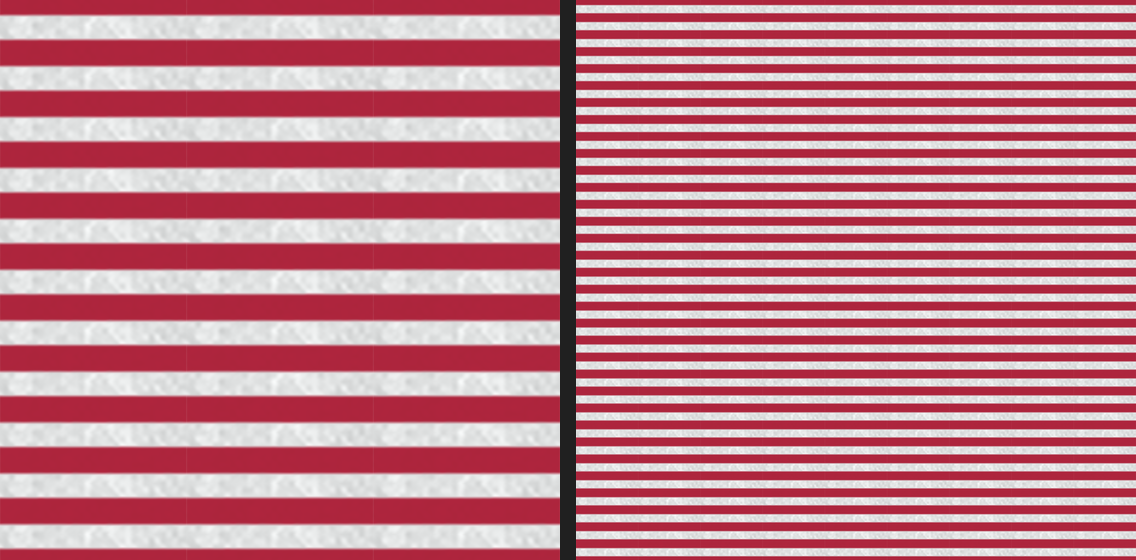
Left: one tile. Right: repeated 3 by 3.
This pattern is drawn by a Shadertoy shader. Its source:

```glsl
// Horizontal red and white stripes on a knitted cloth, with faint vertical seams.
// Each stripe is a soft band; the cloth grain is wrapping value noise, partly
// sheared into a zigzag, and it repeats with the panels between the seams.

const float STRIPES = 11.0;          // white stripes down the canvas
const float PANELS = 3.0;            // cloth panels across the canvas
const vec2 GRAIN = vec2(32.0, 8.0);  // grain cells per panel and stripe
const float WHITE_CENTRE = 0.46;     // within one stripe period
const float WHITE_WIDTH = 0.48;      // within one stripe period
const float EDGE_SOFTNESS = 0.0039;  // half width of the blend, in canvas units
const float EDGE_WOBBLE = 0.012;     // in stripe periods
const float SEAM_WIDTH = 0.0022;     // in canvas units
const float SEAM_STRENGTH = 0.07;
const float WHITE_GRAIN = 0.20;
const float RED_GRAIN = 0.028;
const vec3 RED = vec3(0.68, 0.145, 0.238);
const vec3 WHITE = vec3(0.885, 0.892, 0.892);

float hash(vec2 p) {
    vec3 q = fract(vec3(p.xyx) * 0.1031);
    q += dot(q, q.yzx + 33.33);
    return fract((q.x + q.y) * q.z);
}

// Value noise that repeats after a whole number of cells
float wrapNoise(vec2 p, vec2 period, float seed) {
    vec2 cell = floor(p);
    vec2 f = fract(p);
    f = f * f * (3.0 - 2.0 * f);
    vec2 a = mod(cell, period) + seed;
    vec2 b = mod(cell + 1.0, period) + seed;
    return mix(mix(hash(a), hash(vec2(b.x, a.y)), f.x),
               mix(hash(vec2(a.x, b.y)), hash(b), f.x), f.y);
}

// Knit grain centred on zero: fine loops, slanted strands, slight variation
float clothGrain(vec2 uv) {
    vec2 count = vec2(PANELS, STRIPES) * GRAIN;
    vec2 p = uv * count;
    float zigzag = abs(fract(p.y / 4.0) - 0.5) * 4.0;
    float loops = wrapNoise(p, GRAIN, 7.0);
    float strands = wrapNoise(vec2(p.x + zigzag, p.y * 0.5), GRAIN * vec2(1.0, 0.5), 61.0);
    float variation = wrapNoise(p, count, 131.0);
    return 0.5 * loops + 0.35 * strands + 0.15 * variation - 0.5;
}

void mainImage(out vec4 fragColor, in vec2 fragCoord) {
    vec2 uv = fragCoord / iResolution.xy;
    vec2 pixel = 1.0 / iResolution.xy;
    float grain = clothGrain(uv);

    // Soft stripe edges, lightly ruffled by the grain
    float fromCentre = abs(fract(uv.y * STRIPES - WHITE_CENTRE + 0.5) - 0.5);
    float edge = fromCentre - 0.5 * WHITE_WIDTH + EDGE_WOBBLE * grain;
    float soft = max(EDGE_SOFTNESS, pixel.y) * STRIPES;
    float white = 1.0 - smoothstep(-soft, soft, edge);

    // Grain shows strongly on white and barely on red
    vec3 red = RED * (1.0 + RED_GRAIN * grain);
    vec3 color = mix(red, WHITE + WHITE_GRAIN * grain, white);

    // Pale seams where the panels meet
    float seamDistance = abs(fract(uv.x * PANELS + 0.5) - 0.5) / PANELS;
    float seam = 1.0 - smoothstep(0.0, max(SEAM_WIDTH, pixel.x), seamDistance);
    color = mix(color, WHITE, SEAM_STRENGTH * seam);

    fragColor = vec4(clamp(color, 0.0, 1.0), 1.0);
}
```
